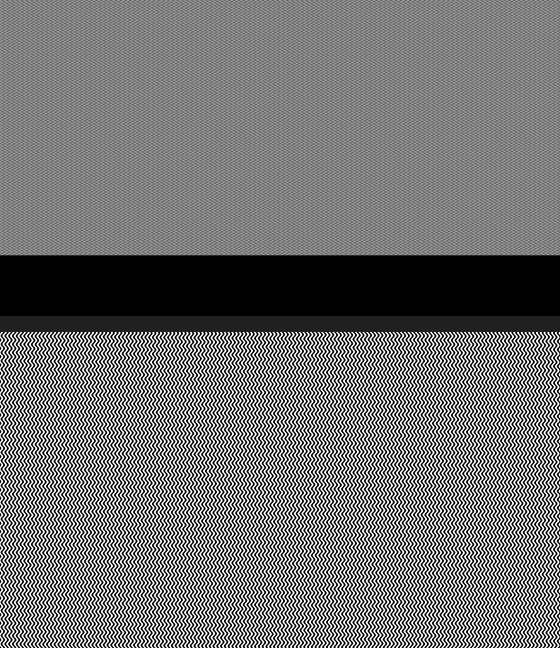
Top: the whole. Bottom: its middle third, enlarged.
A WebGL 1 fragment shader for this pattern:

```glsl
precision highp float;

uniform vec2 u_resolution;

const float LINES_ACROSS = 444.0;   // stripe repeats over the full width
const float WAVES_DOWN = 92.0;      // ripples over the striped height
const float SWAY = 0.35;            // sideways swing, in stripe periods
const float WAVE_DRIFT = 2.0;       // ripple phase gained across the width
const float LIGHT_SHARE = 0.504;    // light part of each stripe period
const float BAND_TOP = 0.192;       // height of the plain band
const int ROW_SAMPLES = 8;          // smoothing steps down one pixel
const float TAU = 6.2831853;
const vec3 DARK = vec3(0.0);
const vec3 LIGHT = vec3(1.0);
const vec3 BAND_COLOR = vec3(0.0);

// Running area under a unit-period square wave
float stripeArea(float t) {
  return floor(t) * LIGHT_SHARE + min(fract(t), LIGHT_SHARE);
}

// Square wave averaged over a footprint of the given width
float filteredStripe(float t, float width) {
  float halfWidth = 0.5 * width;
  return (stripeArea(t + halfWidth) - stripeArea(t - halfWidth)) / width;
}

// Stripe coordinate, bent sideways by a regular ripple
float wavyCoordinate(vec2 uv) {
  float height = (uv.y - BAND_TOP) / (1.0 - BAND_TOP);
  float ripple = sin(TAU * (height * WAVES_DOWN + uv.x * WAVE_DRIFT));
  return uv.x * LINES_ACROSS + SWAY * ripple;
}

void main() {
  vec2 uv = gl_FragCoord.xy / u_resolution;
  vec2 pixel = 1.0 / u_resolution;

  // Wavy upright stripes, averaged across and down the pixel
  float light = 0.0;
  for (int i = 0; i < ROW_SAMPLES; i++) {
    float offset = (float(i) + 0.5) / float(ROW_SAMPLES) - 0.5;
    vec2 samplePoint = uv + vec2(0.0, offset * pixel.y);
    light += filteredStripe(wavyCoordinate(samplePoint), LINES_ACROSS * pixel.x);
  }
  vec3 color = mix(DARK, LIGHT, light / float(ROW_SAMPLES));

  // Plain band along the bottom
  float aboveBand = clamp((uv.y - BAND_TOP) / pixel.y + 0.5, 0.0, 1.0);
  gl_FragColor = vec4(mix(BAND_COLOR, color, aboveBand), 1.0);
}
```
